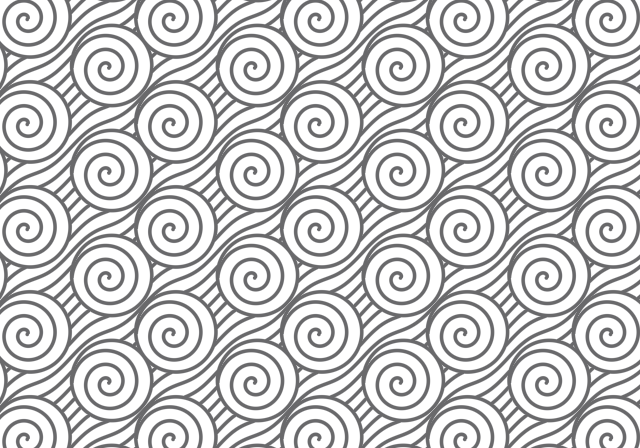
Give the GLSL for this pattern, as a Shadertoy shader.

```glsl
#define CELLS_ACROSS 4.389
#define CELL vec2(1.0, 0.72)
#define FIRST_CURL vec2(0.206, 0.076)
#define SECOND_CURL vec2(-0.44, -0.333)
#define CURL_RADIUS 0.275
#define EYE_OFFSET vec2(-0.027, -0.017)
#define PITCH 0.095
#define TURNS 2.5
#define LINE_WIDTH 0.0245
#define FLOW_LINES 7.0
#define FLOW_SWAY 0.028
#define INK vec3(0.41, 0.41, 0.42)

const float TAU = 6.2831853;
const float EYE_RADIUS = 0.008;

// Distance to a counter-clockwise Archimedean spiral with a round inner end
float spiralDistance(vec2 q) {
    float r = length(q);
    float turn = fract(atan(q.y, q.x) / TAU);
    float arm = max(round((r - EYE_RADIUS) / PITCH - turn), 0.0);
    if (arm + turn > TURNS) arm -= 1.0;
    float radial = abs(r - EYE_RADIUS - PITCH * (arm + turn));
    float d = radial * r / length(vec2(r, PITCH / TAU));
    return min(d, length(q - vec2(EYE_RADIUS, 0.0)));
}

// Distance to the swaying diagonal lines, flattest below and above each curl
float flowDistance(vec2 p) {
    float phase = 2.0 * TAU * (p.x - 0.03);
    float slope = CELL.y - 2.0 * TAU * FLOW_SWAY * cos(phase);
    float height = p.y + CURL_RADIUS - CELL.y * p.x + FLOW_SWAY * sin(phase);
    float spacing = CELL.y / FLOW_LINES;
    float vertical = abs(fract(height / spacing + 0.5) - 0.5) * spacing;
    return vertical / length(vec2(1.0, slope));
}

void mainImage(out vec4 fragColor, in vec2 fragCoord) {
    float pixel = CELLS_ACROSS / iResolution.x;
    vec2 p = fragCoord * pixel - FIRST_CURL;
    float d = flowDistance(p);

    // Two staggered curls per cell cover the flowing lines
    for (int i = 0; i < 2; i++) {
        vec2 q = p - float(i) * SECOND_CURL;
        q = mod(q + 0.5 * CELL, CELL) - 0.5 * CELL;
        float rim = length(q) - CURL_RADIUS;
        if (rim < 0.0) d = spiralDistance(q - EYE_OFFSET);
        d = min(d, abs(rim));
    }

    float edge = d - 0.5 * LINE_WIDTH;
    float ink = 1.0 - smoothstep(-0.75 * pixel, 0.75 * pixel, edge);
    fragColor = vec4(mix(vec3(1.0), INK, ink), 1.0);
}
```
